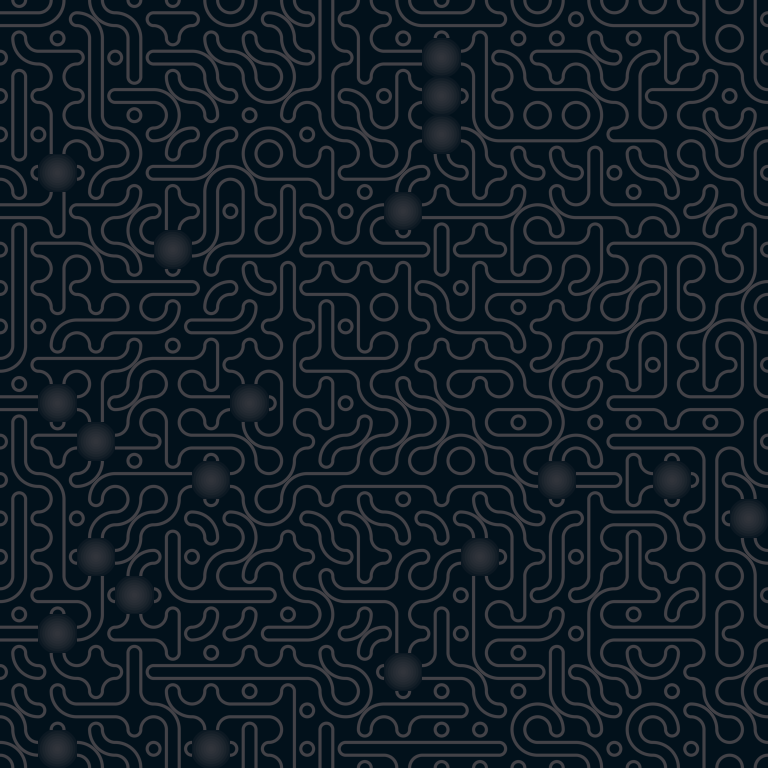
Reproduce this pattern procedurally as a WebGL 2 fragment shader.

```glsl
#version 300 es
precision highp float;
// Draws a maze of outlined Truchet bands with glowing ringed discs in a few cells.

uniform vec2 u_resolution;
out vec4 fragColor;

const float CELLS = 20.0;
const vec3 BACKGROUND = vec3(0.008, 0.066, 0.106);
const vec3 LINE = vec3(0.262, 0.258, 0.280);

vec2 hash2(vec2 cell) {
  vec3 q = fract(cell.xyx * vec3(0.1031, 0.1030, 0.0973));
  q += dot(q, q.yzx + 33.33);
  return fract((q.xx + q.yz) * q.zy);
}

// Distance to a circle outline
float ring(vec2 p, vec2 center, float radius) {
  return abs(length(p - center) - radius);
}

// Small half circle that closes a band at the middle of an edge
float cap(vec2 p, vec2 edge) {
  return ring(p, edge, 1.0 / 6.0);
}

// Quarter arc that rounds a corner of the cell
float corner(vec2 p, vec2 c) {
  return ring(p, c, 1.0 / 3.0);
}

// Two concentric arcs: a band that bends around a corner
float bend(vec2 p, vec2 c) {
  return min(corner(p, c), ring(p, c, 2.0 / 3.0));
}

// Distance to the lines of one tile; pick chooses its kind
float tile(vec2 p, float pick) {
  vec2 right = vec2(0.5, 0.0), top = vec2(0.0, 0.5);
  if (pick < 0.21) {  // two bends back to back
    return min(bend(p, right + top), bend(p, -right - top));
  }
  if (pick < 0.37) {  // straight band between two caps
    return min(abs(abs(p.y) - 1.0 / 6.0), min(cap(p, top), cap(p, -top)));
  }
  if (pick < 0.45) {  // crossing
    return corner(abs(p), right + top);
  }
  if (pick < 0.73) {  // T junction
    float d = min(abs(p.y + 1.0 / 6.0), cap(p, -top));
    return min(d, corner(vec2(abs(p.x), p.y), right + top));
  }
  // single bend with two caps
  return min(bend(p, right + top), min(cap(p, -right), cap(p, -top)));
}

// Coverage of a shape, softened over about one pixel
float fill(float d, float pixel) {
  return 1.0 - smoothstep(-0.7 * pixel, 0.7 * pixel, d);
}

// Stack of translucent discs, brightest in the middle
vec3 glowDisc(vec2 p, float pixel) {
  vec3 color = BACKGROUND;
  for (int i = 1; i <= 8; i++) {
    float radius = 0.53 * float(i) / 8.0;
    color = mix(color, LINE, 0.15 * fill(length(p) - radius, pixel));
  }
  return color;
}

void main() {
  float pixel = CELLS / u_resolution.y;
  vec2 grid = gl_FragCoord.xy * pixel;
  vec2 cell = floor(grid);
  vec2 p = fract(grid) - 0.5;
  vec2 turnAndPick = hash2(cell + 7.0);

  vec3 color;
  if (hash2(cell + 91.0).x < 0.05) {
    color = glowDisc(p, pixel);
  } else {
    // Random quarter turns
    int turns = int(turnAndPick.x * 4.0);
    for (int i = 0; i < turns; i++) p = vec2(-p.y, p.x);
    float d = tile(p, turnAndPick.y) - 0.041;
    color = mix(BACKGROUND, LINE, fill(d, pixel));
  }
  fragColor = vec4(color, 1.0);
}
```
